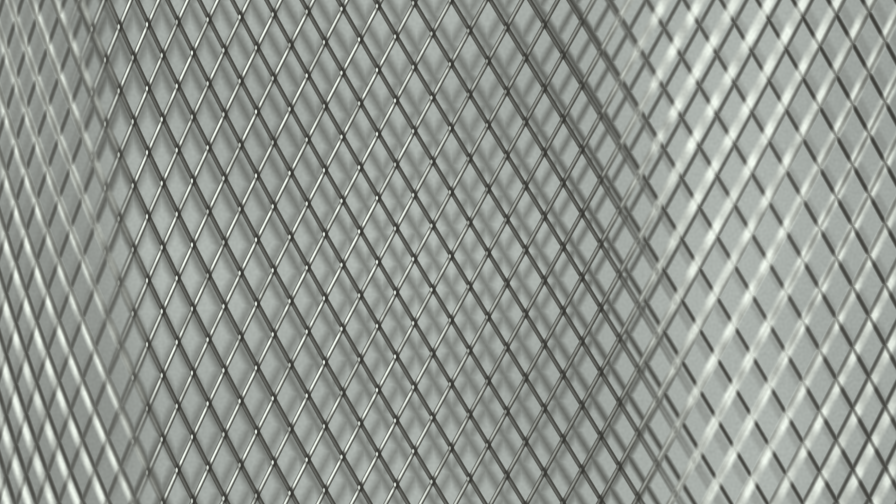
Reproduce this texture procedurally as a Shadertoy shader.

```glsl
// Curved woven wire mesh in shallow focus, with a blurred second layer behind it.

#define PITCH vec2(0.0745, 0.127) // diamond width and height
#define AXIS 1.15                 // x where the curved sheet faces the viewer
#define RADIUS 1.35               // radius of the curved sheet
#define TILT 0.08                 // rise of the rows of crossings
#define FRONT_SHIFT vec2(0.44, -0.316)
#define BACK_SHIFT vec2(0.62, 0.05)
#define BACK_SCALE 0.95           // pitch of the rear layer against the front
#define WIRE 0.0042               // half width of a wire in focus
#define BLURRED_WIRE 0.0088       // half width of a wire out of focus

const vec3 BACKDROP = vec3(0.665, 0.69, 0.67);
const vec3 DARK_STEEL = vec3(0.25, 0.25, 0.23);
const vec3 MID_STEEL = vec3(0.49, 0.50, 0.48);
const vec3 GLINT = vec3(0.97, 1.0, 0.96);

vec2 hashGradient(vec2 cell) {
    vec2 h = vec2(dot(cell, vec2(127.1, 311.7)), dot(cell, vec2(269.5, 183.3)));
    return 2.0 * fract(sin(h) * 43758.5) - 1.0;
}

float gradientNoise(vec2 p) {
    vec2 i = floor(p), f = fract(p);
    vec2 s = f * f * f * (f * (f * 6.0 - 15.0) + 10.0);
    vec2 e = vec2(0.0, 1.0);
    float low = mix(dot(hashGradient(i), f),
                    dot(hashGradient(i + e.yx), f - e.yx), s.x);
    float high = mix(dot(hashGradient(i + e), f - e),
                     dot(hashGradient(i + 1.0), f - 1.0), s.x);
    return mix(low, high, s.y);
}

// xy: lattice coordinates, whole numbers on the falling and rising wires.
// zw: signed distances to the nearest falling and rising wire.
vec4 mesh(vec2 p, vec2 pitch, vec2 shift) {
    float s = clamp((p.x - AXIS) / RADIUS, -0.98, 0.98);
    float u = RADIUS / pitch.x * asin(s) + shift.x;
    float v = (p.y - TILT * p.x) / pitch.y + shift.y;
    float du = 1.0 / (pitch.x * sqrt(1.0 - s * s));
    vec2 dv = vec2(-TILT, 1.0) / pitch.y;
    vec2 q = vec2(u + v, u - v);
    vec2 steepness = vec2(length(vec2(du, 0.0) + dv), length(vec2(du, 0.0) - dv));
    return vec4(q, (fract(q + 0.5) - 0.5) / steepness);
}

vec2 coverage(vec2 d, float halfWidth, float blur) {
    return 1.0 - smoothstep(halfWidth - blur, halfWidth + blur, abs(d));
}

void mainImage(out vec4 fragColor, in vec2 fragCoord) {
    vec2 p = fragCoord / iResolution.y;
    float pixel = 1.0 / iResolution.y;

    // Focus zones, leaning with the sheet
    float across = p.x + 0.12 * (p.y - 0.5);
    float leftZone = 1.0 - smoothstep(0.16, 0.31, across);
    float rightZone = smoothstep(1.16, 1.4, across);
    float farRight = smoothstep(1.5, 1.72, p.x);
    float defocus = max(leftZone, rightZone);

    // Soft backdrop
    float mottling = gradientNoise(p * 3.0);
    vec3 color = BACKDROP * (1.0 + 0.12 * mottling);

    // Rear layer: soft in the middle, crisp toward both sides
    vec4 rear = mesh(p, PITCH * BACK_SCALE, BACK_SHIFT);
    float crisp = max(leftZone, smoothstep(0.95, 1.4, across));
    float rearBlur = mix(0.0105, 0.0022 + 0.5 * pixel, crisp);
    vec2 shade = coverage(rear.zw, mix(0.0075, 0.0034, crisp), rearBlur);
    float rearStrength = mix(0.48, 0.95, crisp);
    float rearShade = max(shade.x, 0.75 * shade.y);
    color = mix(color, DARK_STEEL, rearStrength * rearShade);
    color = mix(color, MID_STEEL * 0.9, 0.4 * leftZone);

    // Front layer
    vec4 front = mesh(p, PITCH, FRONT_SHIFT);
    float blur = mix(0.0009 + 0.5 * pixel, 0.0058, defocus);
    float blurredWidth = mix(BLURRED_WIRE, 0.0062, leftZone);
    vec2 wire = coverage(front.zw, mix(WIRE, blurredWidth, defocus), blur);
    wire *= mix(1.0, 0.92, defocus);
    float wear = gradientNoise(front.xy * vec2(1.7, 0.8));
    float grain = gradientNoise(p * 140.0);

    // Cross sections lit from the left, with highlights fading to the right
    vec2 along = fract(front.yx);
    vec2 segment = smoothstep(0.03, 0.22, along) * smoothstep(1.0, 0.75, along);
    vec2 ridge = exp(-pow((front.zw + 0.0008) / 0.0025, vec2(2.0)));
    float sheen = 1.0 - 0.72 * smoothstep(0.72, 1.15, p.x);
    float polish = clamp(0.95 + 0.8 * wear, 0.0, 1.0) * sheen;
    vec3 falling = mix(DARK_STEEL, MID_STEEL, ridge.x * (0.15 + 0.45 * segment.x));
    vec3 rising = mix(DARK_STEEL, MID_STEEL, 0.7 * ridge.y);
    rising = mix(rising, GLINT, ridge.y * segment.y * polish);

    // Out of focus, one family of wires catches the light on each side
    vec2 node = 0.5 + 0.5 * cos(6.28318 * front.yx);
    float bead = clamp(0.62 + 0.4 * node.y + 0.4 * wear, 0.0, 1.0);
    float dash = clamp(1.05 - 0.5 * node.x + 0.5 * wear, 0.0, 1.0);
    falling = mix(falling, mix(MID_STEEL, GLINT, dash), leftZone);
    falling = mix(falling, MID_STEEL, rightZone);
    rising = mix(rising, MID_STEEL, leftZone);
    rising = mix(rising, mix(MID_STEEL, GLINT, bead), rightZone);

    vec2 opacity = wire * mix(vec2(1.0), vec2(0.4, 1.0), rightZone);
    opacity.y *= mix(1.0, 0.5, leftZone);
    // The bright family lies on top in each zone
    vec3 risingTop = mix(mix(color, falling, opacity.x), rising, opacity.y);
    vec3 fallingTop = mix(mix(color, rising, opacity.y), falling, opacity.x);
    color = mix(risingTop, fallingTop, leftZone);

    // Crisp rear wires stay visible through the blurred sheet
    float through = 0.45 * leftZone + 0.5 * farRight + 0.12 * rightZone;
    color = mix(color, DARK_STEEL, through * rearShade);

    // Dark knuckles with a bright fleck at the crossings in focus
    float inFocus = 1.0 - defocus;
    float knuckle = 1.0 - smoothstep(0.003, 0.0085, length(front.zw));
    float fleck = 1.0 - smoothstep(0.0012, 0.0045, length(front.zw + vec2(0.003, 0.002)));
    color = mix(color, DARK_STEEL * 0.8, 0.75 * knuckle * inFocus);
    color = mix(color, GLINT, 0.85 * fleck * inFocus * polish);

    color *= 1.0 + 0.05 * grain - 0.05 * farRight;
    fragColor = vec4(clamp(color, 0.0, 1.0), 1.0);
}
```
